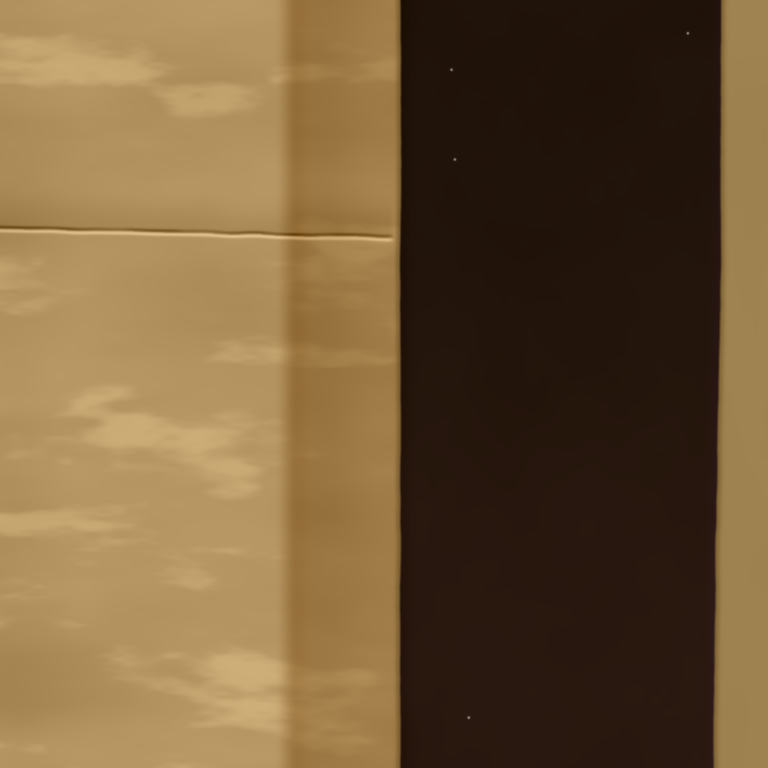
Reproduce this texture procedurally as a WebGL 2 fragment shader.

```glsl
#version 300 es
precision highp float;
// Aged paper with a soft shadow strip and a crease, beside a dark upright band.

#define SHADOW_X 0.373
#define BAND_LEFT 0.5215
#define BAND_RIGHT 0.929
#define BAND_LEAN 0.010
#define CREASE_Y 0.702
#define CREASE_SLOPE -0.023
#define WRINKLE 0.085
#define EDGE_SOFT 0.0022
#define SPECK_CELLS 6.0
#define SPECK_CHANCE 0.2

uniform vec2 u_resolution;
out vec4 fragColor;

const vec3 PAPER = vec3(0.70, 0.575, 0.375);
const vec3 SHADED = vec3(0.595, 0.455, 0.25);
const vec3 SIDE = vec3(0.62, 0.51, 0.31);
const vec3 BAND_TOP = vec3(0.125, 0.073, 0.036);
const vec3 BAND_BASE = vec3(0.157, 0.092, 0.055);
const vec3 RIM = vec3(0.43, 0.32, 0.14);

float hash(vec2 p) {
  vec3 q = fract(vec3(p.xyx) * 0.1031);
  q += dot(q, q.yzx + 33.33);
  return fract((q.x + q.y) * q.z);
}

float noise(vec2 p) {
  vec2 cell = floor(p), f = fract(p);
  f = f * f * (3.0 - 2.0 * f);
  float low = mix(hash(cell), hash(cell + vec2(1, 0)), f.x);
  float high = mix(hash(cell + vec2(0, 1)), hash(cell + vec2(1, 1)), f.x);
  return mix(low, high, f.y);
}

float fbm(vec2 p) {
  float sum = 0.0, amp = 0.5;
  for (int i = 0; i < 4; i++) {
    sum += amp * noise(p);
    p = p * 2.03 + 17.3;
    amp *= 0.5;
  }
  return sum / 0.9375;
}

// Bell-shaped falloff of a distance
float bell(float d, float width) {
  d /= width;
  return exp(-d * d);
}

// Sparse round flecks, at most one per cell
float specks(vec2 p, float radius) {
  vec2 cell = floor(p * SPECK_CELLS);
  vec2 offset = 0.2 + 0.6 * vec2(hash(cell + 3.1), hash(cell + 8.7));
  float d = length(p - (cell + offset) / SPECK_CELLS);
  return step(hash(cell + 21.4), SPECK_CHANCE) * bell(d, radius);
}

vec3 paperColor(vec2 p) {
  // Flat tone, with the shadow strip paling towards the band
  float shade = smoothstep(SHADOW_X - 0.016, SHADOW_X + 0.014, p.x);
  vec3 strip = SHADED + 0.035 * smoothstep(0.41, 0.51, p.x);
  vec3 col = mix(PAPER, strip, shade);

  // Broad horizontal stains and fine lit wrinkles
  vec2 warp = p + 0.02 * vec2(0.0, fbm(p * 6.0));
  col += WRINKLE * 1.3 * (fbm(warp * vec2(3.0, 8.0) + 4.0) - 0.5);
  float ridge = smoothstep(0.56, 0.82, fbm(warp * vec2(7.0, 24.0) + 9.0));
  col += WRINKLE * ridge * mix(1.0, 0.6, shade) * vec3(1.0, 1.0, 0.9);
  col -= 0.025 * bell(p.x - 0.385, 0.015) * vec3(0.5, 1.0, 1.2);
  col -= 0.035 * smoothstep(0.12, 0.0, p.x) * fbm(p * vec2(5.0, 9.0));

  // Crease: dark upper lip over a bright fold
  float fold = p.y - CREASE_Y - CREASE_SLOPE * p.x - 0.002 * (noise(p * 30.0) - 0.5);
  float reach = 1.0 - smoothstep(0.505, 0.516, p.x);
  float broken = 0.4 + 0.6 * noise(vec2(p.x * 45.0, 2.0));
  col -= 0.19 * reach * broken * bell(fold - 0.0025, 0.0022);
  col += 0.17 * reach * bell(fold + 0.0025, 0.0024);
  col -= 0.05 * reach * smoothstep(0.06, 0.0, fold) * step(0.0, fold);
  return col;
}

vec3 bandColor(vec2 p, float fromRight) {
  vec3 col = mix(BAND_BASE, BAND_TOP, smoothstep(0.15, 0.85, p.y));
  col += 0.018 * (fbm(p * 9.0) - 0.5);
  col += vec3(0.015, 0.0, 0.03) * bell(fromRight, 0.01);
  col -= 0.02 * bell(p.x - BAND_LEFT, 0.012);
  return col + 0.5 * specks(p, 0.0017);
}

void main() {
  vec2 p = gl_FragCoord.xy / u_resolution;
  float soft = max(EDGE_SOFT, 0.7 / u_resolution.x);

  // Slightly uneven band edges
  float wobble = 0.003 * (fbm(vec2(p.y * 18.0, 5.0)) - 0.5);
  float fromLeft = p.x - BAND_LEFT - wobble;
  float lean = BAND_LEAN * smoothstep(0.0, 0.8, p.y);
  float fromRight = p.x - BAND_RIGHT - lean + wobble;

  // Paper, dark band, then the plain strip on the right
  vec3 paper = mix(paperColor(p), RIM, 0.6 * bell(fromLeft + 0.002, 0.004));
  vec3 side = SIDE + 0.02 * (fbm(p * vec2(14.0, 5.0)) - 0.5);
  side = mix(side, RIM, 0.55 * bell(fromRight - 0.001, 0.005));
  vec3 col = mix(paper, bandColor(p, fromRight), smoothstep(-soft, soft, fromLeft));
  col = mix(col, side, smoothstep(-soft, soft, fromRight));
  fragColor = vec4(clamp(col, 0.0, 1.0), 1.0);
}
```
